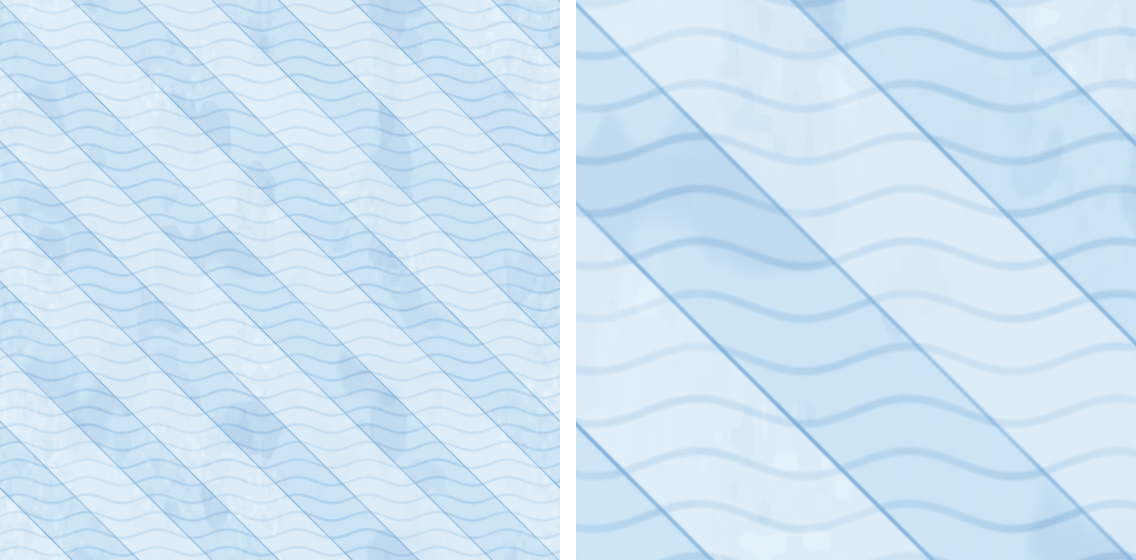
Left: the whole. Right: its middle third, enlarged.
This pattern is drawn by a WebGL 2 fragment shader. Its source:

```glsl
#version 300 es
precision highp float;
// Pale blue diagonal stripes under fine wavy lines, with worn watercolour patches; tiles seamlessly.
uniform vec2 u_resolution;
out vec4 fragColor;

const float TAU = 6.2831853;
const float STRIPES = 4.0;             // diagonal stripe pairs across and down
const vec2 WAVES = vec2(8.0, 32.0);    // crests across, wavy lines down
const vec2 BAND = vec2(0.515, 0.99);   // start and end of the dark band in one period

const vec3 PALE = vec3(0.868, 0.930, 0.974);
const vec3 SKY = vec3(0.802, 0.893, 0.957);
const vec3 EDGE_BLUE = vec3(0.47, 0.68, 0.86);
const vec3 WAVE_TINT = vec3(0.865, 0.918, 0.960);
const vec3 PATCH_TINT = vec3(0.925, 0.950, 0.977);

float hash(vec2 p) {
  return fract(sin(dot(p, vec2(127.1, 311.7))) * 43758.5453);
}

// Value noise that wraps after a whole number of cells
float tileNoise(vec2 uv, vec2 cells, float seed) {
  vec2 p = uv * cells;
  vec2 i = floor(p);
  vec2 f = fract(p);
  f = f * f * (3.0 - 2.0 * f);
  vec2 a = mod(i, cells) + seed;
  vec2 b = mod(i + 1.0, cells) + seed;
  return mix(mix(hash(a), hash(vec2(b.x, a.y)), f.x),
             mix(hash(vec2(a.x, b.y)), hash(b), f.x), f.y);
}

// Soft-edged stroke from a distance and a half width
float stroke(float dist, float halfWidth, float soft) {
  return 1.0 - smoothstep(halfWidth - soft, halfWidth + soft, dist);
}

// Distance across the canvas from a diagonal edge at the given phase
float diagonalDistance(float phase, float edge) {
  float d = fract(phase - edge + 0.5) - 0.5;
  return abs(d) / (STRIPES * sqrt(2.0));
}

// Coverage of the dark band
float bandMask(float phase, float soft) {
  float halfBand = 0.5 * (BAND.y - BAND.x);
  float d = abs(fract(phase - BAND.x - halfBand + 0.5) - 0.5);
  return stroke(d, halfBand, soft);
}

// One family of stacked horizontal sine lines
float waveLines(vec2 uv, float halfWidth, float soft) {
  float bend = 0.24 * cos(TAU * (WAVES.x * uv.x - 0.25));
  float d = abs(fract(uv.y * WAVES.y - bend) - 0.5) / WAVES.y;
  return stroke(d, halfWidth, soft);
}

// Upright blotches with ragged, fairly crisp sides
float patches(vec2 uv, vec2 cells, float level, float seed) {
  vec2 ragged = vec2(tileNoise(uv, vec2(40.0, 24.0), seed + 3.0),
                     tileNoise(uv, vec2(48.0, 30.0), seed + 9.0)) - 0.5;
  float n = tileNoise(uv + ragged * vec2(0.018, 0.035), cells, seed);
  return smoothstep(level, level + 0.07, n);
}

void main() {
  vec2 uv = gl_FragCoord.xy / u_resolution;
  float pixel = 1.0 / min(u_resolution.x, u_resolution.y);

  // Diagonal bands
  float phase = STRIPES * (uv.x + uv.y);
  float band = bandMask(phase, pixel * STRIPES);
  vec3 color = mix(PALE, SKY, band);

  // Broad wash and layered patches, stronger inside the dark bands
  float wash = tileNoise(uv, vec2(9.0, 5.0), 17.0) - 0.5;
  color *= 1.0 + wash * vec3(0.025, 0.014, 0.007);
  float large = patches(uv, vec2(13.0, 9.0), 0.69, 31.0);
  float small = patches(uv, vec2(23.0, 14.0), 0.76, 57.0);
  float stain = (0.85 * large + 0.55 * small) * mix(0.35, 1.0, band);
  color *= mix(vec3(1.0), PATCH_TINT, stain);

  // Wavy lines with gently uneven ink
  float ink = 0.65 + 0.5 * tileNoise(uv, vec2(18.0, 32.0), 73.0);
  float wave = waveLines(uv, 0.0024, max(0.0015, pixel));
  color *= mix(vec3(1.0), WAVE_TINT, wave * ink * mix(0.72, 1.0, band));

  // Thin band outlines, fading along their length
  float fade = 0.5 + 0.4 * tileNoise(uv, vec2(22.0), 91.0);
  float d = min(diagonalDistance(phase, BAND.x), diagonalDistance(phase, BAND.y));
  float outline = stroke(d, 0.0012, max(0.0009, 0.7 * pixel));
  color = mix(color, EDGE_BLUE, outline * fade);

  // Small scuffs, gathered in a few worn areas
  float worn = smoothstep(0.58, 0.78, tileNoise(uv, vec2(11.0, 8.0), 113.0));
  float scuff = tileNoise(uv, vec2(110.0, 64.0), 131.0);
  float chip = smoothstep(0.70, 0.82, scuff) - smoothstep(0.30, 0.18, scuff);
  color += worn * chip * vec3(0.026, 0.017, 0.009);

  // Faint upright paper grain
  float grain = tileNoise(uv, vec2(180.0, 60.0), 151.0) - 0.5;
  color += grain * vec3(0.009, 0.006, 0.003);

  fragColor = vec4(clamp(color, 0.0, 1.0), 1.0);
}
```
